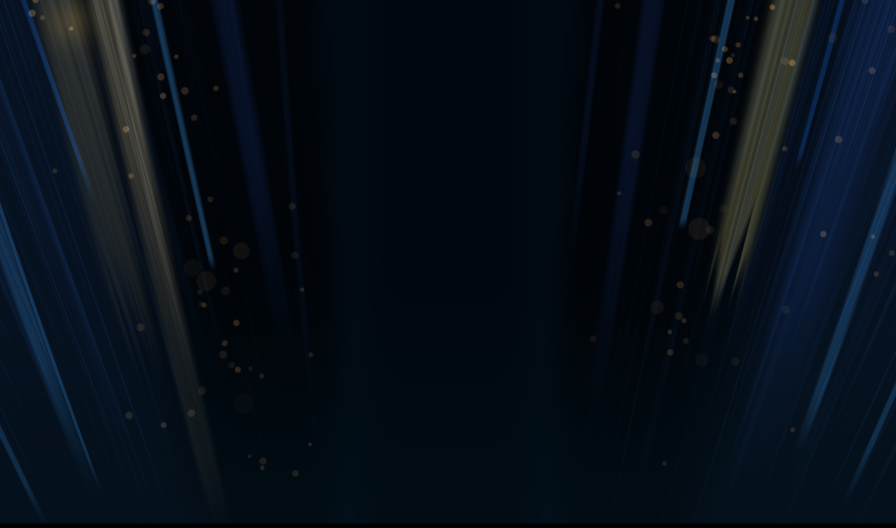
Write a Shadertoy shader that draws this background.

```glsl
// Dark navy stage of converging blue and gold light streaks with drifting gold bokeh.

float hash(float n) { return fract(sin(n * 127.1) * 43758.5453); }

float noise(float x) {
    float i = floor(x), t = fract(x);
    return mix(hash(i), hash(i + 1.0), t * t * (3.0 - 2.0 * t));
}

// Soft-sided ray in fan space: lane.x is the fan position, lane.y the depth.
float beam(vec2 lane, float startX, float endX, float halfWidth, float endDepth, float endSoft) {
    float center = mix(startX, endX, lane.y / endDepth);
    float blur = max(halfWidth * 0.45, 0.8 / iResolution.x);
    float side = 1.0 - smoothstep(halfWidth - blur, halfWidth + blur, abs(lane.x - center));
    return side * (1.0 - smoothstep(endDepth - endSoft, endDepth + 0.008, lane.y));
}

vec3 backdrop(vec2 uv, vec2 lane) {
    float r = abs(lane.x);
    vec3 col = mix(vec3(0.003, 0.027, 0.055), vec3(0.006, 0.045, 0.075),
                   smoothstep(0.55, 0.0, uv.y));
    // Dim teal pillars frame the centre, with darker gaps beyond them
    col += vec3(0.0, 0.013, 0.019) * exp(-pow((abs(uv.x - 0.5) - 0.11) / 0.025, 2.0));
    float gap = smoothstep(0.13, 0.19, r) * smoothstep(0.42, 0.32, r);
    col *= 1.0 - 0.5 * gap * smoothstep(0.0, 0.6, uv.y);
    // Blue haze toward both edges
    col += vec3(0.022, 0.040, 0.070) * smoothstep(0.38, 0.52, r)
         * mix(0.45, 1.0, smoothstep(0.0, 0.55, uv.y));
    return col;
}

// Fine random strands, each with its own length and brightness
vec3 strands(vec2 lane) {
    vec3 col = vec3(0.0);
    float mask = smoothstep(0.13, 0.46, abs(lane.x));
    for (int k = 0; k < 3; k++) {
        float freq = 55.0 * exp2(float(k));
        float x = lane.x * freq + float(k) * 17.3;
        float id = floor(x);
        float profile = smoothstep(0.5, 0.1, abs(fract(x) - 0.5));
        float reach = 0.2 + 0.9 * hash(id + 4.7);
        float fade = 1.0 - smoothstep(reach - 0.25, reach, lane.y);
        col += vec3(0.014, 0.032, 0.065) * profile * fade * pow(hash(id), 2.5);
    }
    return col * mask;
}

vec3 blueRays(vec2 lane) {
    vec3 navy = vec3(0.020, 0.043, 0.105);
    vec3 azure = vec3(0.025, 0.095, 0.20);
    vec3 ice = vec3(0.085, 0.21, 0.32);
    float glint = 0.65 + 0.35 * noise(lane.x * 420.0);
    vec3 col = navy * beam(lane, -0.250, -0.245, 0.013, 0.73, 0.5);
    col += navy * beam(lane, 0.229, 0.237, 0.011, 0.86, 0.6);
    col += navy * 0.6 * beam(lane, 0.170, 0.171, 0.004, 0.54, 0.3);
    col += navy * 0.5 * beam(lane, -0.188, -0.224, 0.004, 0.90, 0.5);
    col += navy * 0.7 * beam(lane, 0.490, 0.525, 0.035, 0.95, 0.5);
    col += azure * beam(lane, -0.474, -0.466, 0.003, 0.40, 0.12);
    col += azure * beam(lane, 0.440, 0.446, 0.003, 0.32, 0.04);
    col += ice * glint * beam(lane, -0.328, -0.329, 0.0038, 0.51, 0.03);
    col += ice * glint * beam(lane, 0.316, 0.315, 0.0042, 0.43, 0.02);
    // Broad rays cut by the canvas edges
    col += ice * 0.65 * glint * beam(lane, -0.590, -0.632, 0.011, 0.96, 0.35);
    col += ice * 0.60 * beam(lane, -0.575, -0.618, 0.0025, 0.94, 0.1);
    col += ice * 0.75 * glint * beam(lane, 0.562, 0.594, 0.008, 0.87, 0.15);
    col += ice * 0.50 * beam(lane, -0.726, -0.746, 0.005, 1.0, 0.1);
    col += ice * 0.55 * beam(lane, 0.685, 0.716, 0.005, 0.97, 0.15);
    return col;
}

vec3 goldRays(vec2 lane) {
    // Uneven fibres fray the lower ends
    float fibre = noise(lane.x * 260.0);
    float fray = 0.17 * (fibre - 0.6);
    float sheen = 0.72 + 0.28 * noise(lane.x * 480.0);
    float dim = 1.0 - smoothstep(0.1, 0.85, lane.y);
    vec3 col = vec3(0.15, 0.125, 0.070) * (0.35 + 0.65 * dim)
             * beam(lane, -0.435, -0.468, 0.026, 0.72 + fray, 0.25);
    col += vec3(0.27, 0.235, 0.165) * (0.25 + 0.75 * dim)
         * beam(lane, -0.383, -0.421, 0.017, 1.03, 0.2);
    col += vec3(0.09, 0.085, 0.075) * dim * beam(lane, -0.374, -0.412, 0.005, 0.9, 0.4);
    col += vec3(0.24, 0.22, 0.125) * beam(lane, 0.387, 0.394, 0.024, 0.55 + fray, 0.10);
    return col * sheen;
}

// Gold discs cluster along the bright rays; a few are large and faint
vec3 bokeh(vec2 uv, float aspect) {
    vec3 col = vec3(0.0);
    for (int i = 0; i < 110; i++) {
        float n = float(i) + 1.0;
        float side = i % 2 == 0 ? -1.0 : 1.0;
        float depth = pow(hash(n + 0.31), 1.3) * 0.92;
        float spread = hash(n * 1.7 + 5.2);
        float lanePos = i % 5 < 2 ? 0.31 + 0.05 * spread : 0.19 + 0.43 * spread;
        vec2 center = vec2(0.5 + side * lanePos * (1.0 - 0.4 * depth), 1.0 - depth);
        float size = hash(n * 2.3 + 8.1);
        float radius = 0.003 + 0.006 * size + 0.016 * smoothstep(0.86, 1.0, size);
        float d = length((uv - center) * vec2(aspect, 1.0));
        float blur = max(0.0018, 1.0 / iResolution.y);
        float disc = 1.0 - smoothstep(radius - blur, radius + blur, d);
        float strength = mix(0.8, 0.25, smoothstep(0.5, 0.95, size)) * (0.35 + 0.65 * hash(n + 9.4));
        col += vec3(0.36, 0.25, 0.13) * disc * strength * (1.0 - 0.5 * depth);
    }
    // Warm blur at the head of the left gold ray
    float glow = length((uv - vec2(0.08, 0.96)) * vec2(aspect, 1.0));
    return col + vec3(0.13, 0.095, 0.02) * exp(-pow(glow / 0.045, 2.0));
}

void mainImage(out vec4 fragColor, in vec2 fragCoord) {
    vec2 uv = fragCoord / iResolution.xy;
    float depth = 1.0 - uv.y;
    // All rays share one perspective fan narrowing downward
    vec2 lane = vec2((uv.x - 0.5) / (1.0 - 0.4 * depth), depth);
    vec3 col = backdrop(uv, lane) + strands(lane) + blueRays(lane) + goldRays(lane);
    col += bokeh(uv, iResolution.x / iResolution.y);
    col *= smoothstep(0.006, 0.011, uv.y);
    fragColor = vec4(col, 1.0);
}
```
